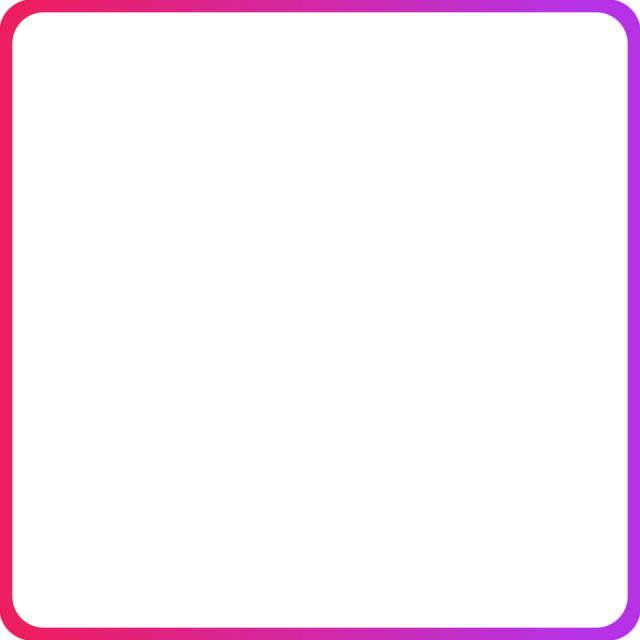
This background is drawn by a Shadertoy shader. Its source:

```glsl
// A white panel framed by a thin rounded border that blends from pink to violet.

const vec3 WHITE  = vec3(1.0);
const vec3 PINK   = vec3(0.922, 0.118, 0.384);
const vec3 VIOLET = vec3(0.714, 0.200, 0.898);

const float BORDER_WIDTH = 0.0193;
const float OUTER_RADIUS = 0.052;
const float INNER_RADIUS = 0.049;

// Signed distance to a rounded square centred on the origin
float roundedSquare(vec2 p, float halfSize, float radius) {
    vec2 q = abs(p) - halfSize + radius;
    return length(max(q, 0.0)) + min(max(q.x, q.y), 0.0) - radius;
}

// Soft coverage of a shape from its signed distance
float coverage(float dist, float softness) {
    return 1.0 - smoothstep(-softness, softness, dist);
}

// Horizontal blend with solid colour near both ends
vec3 borderColor(float x) {
    return mix(PINK, VIOLET, clamp((x - 0.06) / 0.84, 0.0, 1.0));
}

void mainImage(out vec4 fragColor, in vec2 fragCoord) {
    vec2 uv = fragCoord / iResolution.xy;
    vec2 p = uv - 0.5;
    float softness = 0.8 / min(iResolution.x, iResolution.y);

    // Outer frame reaches the canvas edge; the panel sits inside it
    float frame = coverage(roundedSquare(p, 0.5 + softness, OUTER_RADIUS), softness);
    float panel = coverage(roundedSquare(p, 0.5 - BORDER_WIDTH, INNER_RADIUS), softness);

    vec3 color = mix(WHITE, borderColor(uv.x), frame);
    color = mix(color, WHITE, panel);
    fragColor = vec4(color, 1.0);
}
```
